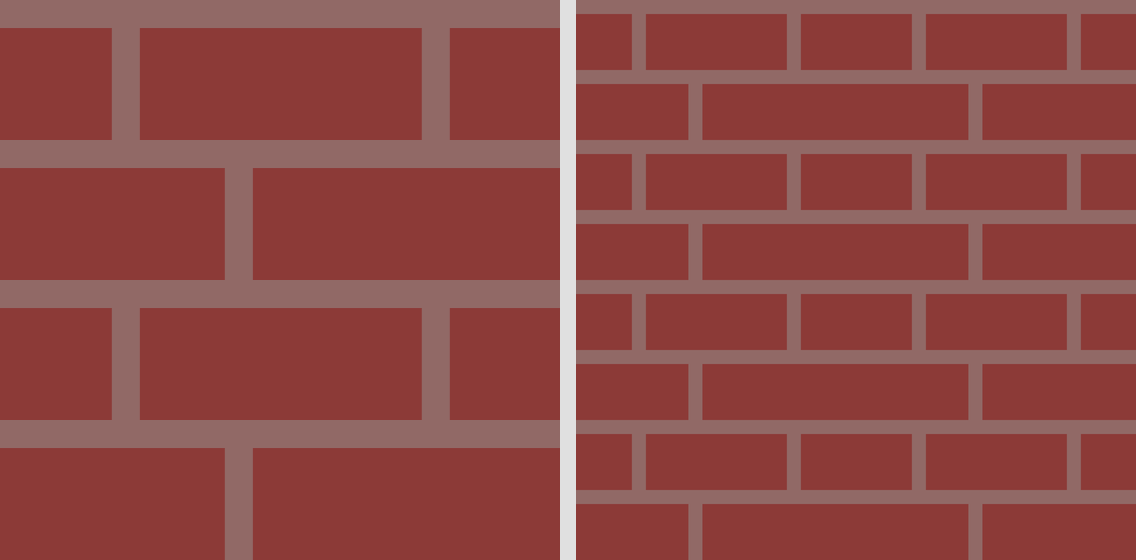
Left: one tile. Right: repeated 2 by 2.
A Shadertoy shader for this pattern:

```glsl
#define ROWS 4.0
#define MORTAR_WIDTH 0.0501
#define FIRST_JOINT 0.2247
#define JOINT_PITCH 0.5535
#define ROW_SHIFT 0.2018
#define BRICK_COLOR vec3(0.55, 0.227, 0.216)
#define MORTAR_COLOR vec3(0.57, 0.41, 0.40)

// Distance to the nearest copy of a line that repeats with the given period
float wrappedDistance(float position, float center, float period) {
    float offset = (position - center) / period;
    return abs(offset - round(offset)) * period;
}

// Antialiased coverage of a mortar line
float lineCoverage(float dist, float pixel) {
    return clamp((0.5 * MORTAR_WIDTH - dist) / pixel + 0.5, 0.0, 1.0);
}

void mainImage(out vec4 fragColor, in vec2 fragCoord) {
    vec2 pixel = 1.0 / iResolution.xy;
    vec2 uv = fragCoord * pixel;
    float depth = 1.0 - uv.y;

    // Horizontal beds, one above each row of bricks
    float bedDistance = wrappedDistance(depth, 0.5 * MORTAR_WIDTH, 1.0 / ROWS);
    float mortar = lineCoverage(bedDistance, pixel.y);

    // Upright joints: two in even rows, one shifted joint in odd rows
    float oddRow = mod(floor(depth * ROWS), 2.0);
    int jointCount = oddRow > 0.5 ? 1 : 2;
    for (int i = 0; i < jointCount; i++) {
        float center = FIRST_JOINT + oddRow * ROW_SHIFT + float(i) * JOINT_PITCH;
        float jointDistance = wrappedDistance(uv.x, center, 1.0);
        mortar = max(mortar, lineCoverage(jointDistance, pixel.x));
    }

    fragColor = vec4(mix(BRICK_COLOR, MORTAR_COLOR, mortar), 1.0);
}
```
